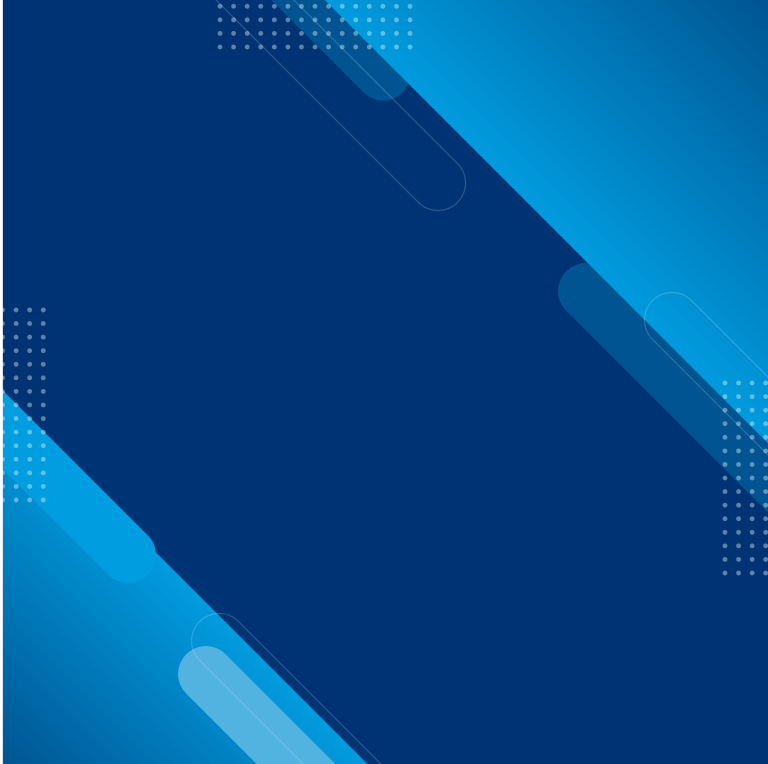
Write a WebGL 1 fragment shader that draws this background.

```glsl
precision highp float;
// Navy field crossed by two blue corner wedges with diagonal gradients, plus
// rounded bars, thin bar outlines and dot grids. All shapes are distance
// functions in units of canvas width, blended back to front.

#define TOP_EDGE 1.4175
#define LOW_EDGE 0.4785
#define BAR_RADIUS 0.0363
#define LINE_HALF 0.0008
#define LINE_ALPHA 0.17
#define DOT_PITCH 0.01767
#define DOT_RADIUS 0.0031
#define DOT_ALPHA 0.38
#define MARGIN 0.0037

uniform vec2 u_resolution;

const vec2 DOWN_RIGHT = vec2(0.70711, -0.70711);
const vec3 NAVY = vec3(0.0, 0.2, 0.45);
const vec3 DEEP_BLUE = vec3(0.0, 0.33, 0.57);
const vec3 BRIGHT_BLUE = vec3(0.0, 0.61, 0.87);
const vec3 BAR_BLUE = vec3(0.0, 0.615, 0.88);
const vec3 PALE_BLUE = vec3(0.32, 0.7, 0.88);
const vec3 WHITE = vec3(1.0);

// Antialiased coverage of a signed distance
float cover(float d) {
  return clamp(0.5 - d * u_resolution.x, 0.0, 1.0);
}

// Rounded bar that starts at a cap centre and runs endlessly along dir
float bar(vec2 p, vec2 cap, vec2 dir, float radius) {
  vec2 q = p - cap;
  return length(q - dir * max(dot(q, dir), 0.0)) - radius;
}

// Thin outline of a bar
float outline(vec2 p, vec2 cap, vec2 dir) {
  return cover(abs(bar(p, cap, dir, BAR_RADIUS - 0.0005)) - LINE_HALF);
}

// Finite grid of dots counted from its lower left dot
float dots(vec2 p, vec2 first, vec2 count) {
  vec2 q = (p - first) / DOT_PITCH;
  vec2 cell = clamp(floor(q + 0.5), vec2(0.0), count - 1.0);
  return cover(length(q - cell) * DOT_PITCH - DOT_RADIUS);
}

// Wedge colour, from its bright edge to the dark corner
vec3 wedge(float t) {
  return mix(BRIGHT_BLUE, DEEP_BLUE, clamp(t, 0.0, 1.0));
}

void main() {
  vec2 p = gl_FragCoord.xy / u_resolution.x;
  float corner = 1.0 + u_resolution.y / u_resolution.x;
  float diagonal = p.x + p.y;
  vec3 color = NAVY;

  // Dark bars tucked behind the upper wedge
  float tucked = min(bar(p, vec2(0.4987, 0.8984), -DOWN_RIGHT, 0.0347),
                     bar(p, vec2(0.763, 0.6159), DOWN_RIGHT, BAR_RADIUS));
  color = mix(color, DEEP_BLUE, cover(tucked));

  // Corner wedges
  float upper = (diagonal - TOP_EDGE) / (corner - TOP_EDGE);
  float lower = (LOW_EDGE - diagonal) / LOW_EDGE;
  color = mix(color, wedge(upper), cover((TOP_EDGE - diagonal) * 0.70711));
  color = mix(color, wedge(lower), cover((diagonal - LOW_EDGE) * 0.70711));

  // Bars on the lower wedge
  float bright = bar(p, vec2(0.1667, 0.2721), -DOWN_RIGHT, BAR_RADIUS);
  float pale = bar(p, vec2(0.2682, 0.1172), DOWN_RIGHT, BAR_RADIUS);
  color = mix(color, BAR_BLUE, cover(bright));
  color = mix(color, PALE_BLUE, cover(pale));

  // Thin outlines
  float lines = outline(p, vec2(0.5703, 0.7565), -DOWN_RIGHT);
  lines = max(lines, outline(p, vec2(0.875, 0.5781), DOWN_RIGHT));
  lines = max(lines, outline(p, vec2(0.2852, 0.1602), DOWN_RIGHT));
  color = mix(color, WHITE, lines * LINE_ALPHA);

  // Dot grids at the top, left and right
  float grid = dots(p, vec2(0.2865, 0.9336), vec2(15.0, 4.0));
  grid = max(grid, dots(p, vec2(0.0033, 0.3438), vec2(4.0, 15.0)));
  grid = max(grid, dots(p, vec2(0.944, 0.2487), vec2(4.0, 15.0)));
  color = mix(color, WHITE, grid * DOT_ALPHA);

  // White strip on the left
  color = mix(color, WHITE, cover(p.x - MARGIN));
  gl_FragColor = vec4(color, 1.0);
}
```
